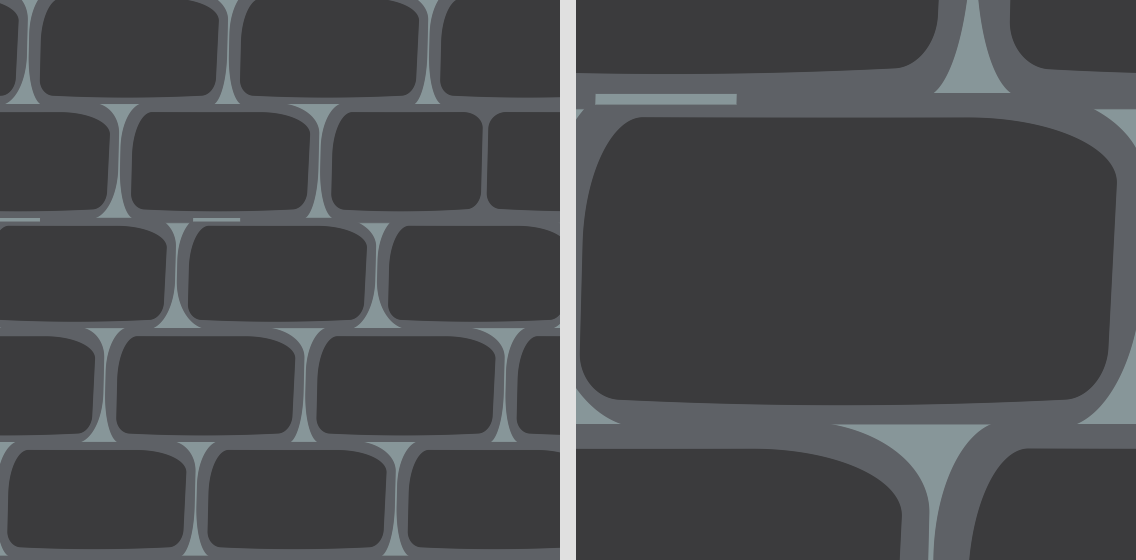
Left: the whole. Right: its middle third, enlarged.
This texture is drawn by a WebGL 2 fragment shader. Its source:

```glsl
#version 300 es
precision highp float;
// Staggered courses of dark rounded bricks with grey rims and pale mortar gaps.
uniform vec2 u_resolution;
out vec4 fragColor;

const vec2 CELL = vec2(0.3575, 0.2031);
const vec3 BRICK = vec3(0.23, 0.232, 0.238);
const vec3 RIM = vec3(0.37, 0.38, 0.40);
const vec3 MORTAR = vec3(0.53, 0.59, 0.60);

// Approximate distance to a box whose four corners are separate ellipses.
float ellipticBox(vec2 p, vec2 lo, vec2 hi, vec2 bl, vec2 br, vec2 tl, vec2 tr) {
    vec2 q = p - 0.5 * (lo + hi);
    vec2 r = q.y < 0.0 ? (q.x < 0.0 ? bl : br) : (q.x < 0.0 ? tl : tr);
    vec2 v = max(abs(q) - 0.5 * (hi - lo) + r, 1e-5) / r;
    float k = length(v);
    return (k - 1.0) * k / length(v / r);
}

void main() {
    vec2 p = gl_FragCoord.xy / u_resolution;
    float pixel = 1.0 / min(u_resolution.x, u_resolution.y);

    // Courses: the middle one is slightly lower than the others.
    p.y += 0.006 * smoothstep(0.414, 0.611, p.y) - 0.0078;
    int row = int(floor(p.y / CELL.y));
    float y = p.y - float(row) * CELL.y;
    float t = y / CELL.y;

    // Each course has its own joint offset; joints lean a little.
    float firstJoint[5] = float[5](0.349, 0.186, 0.314, 0.2125, 0.0495);
    float x = p.x - firstJoint[clamp(row, 0, 4)] - 0.005 * (t - 0.4);

    // One course holds a shortened brick with a tight seam.
    if (row == 3 && x > 0.6525) x += 0.0625;
    int col = int(floor(x / CELL.x));
    x -= float(col) * CELL.x;
    bool shortBrick = row == 3 && col == 1;
    bool afterSeam = row == 3 && col == 2;
    float width = CELL.x - (shortBrick ? 0.0625 : 0.0);

    // Dark face: bowed bottom, leaning right side, uneven corners.
    float s = x / width - 0.5;
    vec2 face = vec2(x, y);
    face.y -= 0.026 * s * s * (1.0 - t);
    if (s > 0.0 && !shortBrick) face.x += 0.005 * (1.0 - t);
    vec2 lo = vec2(afterSeam ? 0.005 : 0.0225, 0.0115);
    vec2 hi = vec2(width - (shortBrick ? 0.005 : 0.0165), CELL.y - 0.0145);
    float faceDist = ellipticBox(face, lo, hi,
        vec2(0.024, 0.028), vec2(0.024, 0.031),
        afterSeam ? vec2(0.031) : vec2(0.034, 0.08),
        shortBrick ? vec2(0.036, 0.03) : vec2(0.091, 0.042));

    // Outer rim: where its corners curve away, pale mortar shows.
    bool first = col < 0;
    bool longFoot = row == 2 || (first && row != 0);
    float rimDist = ellipticBox(vec2(x, y),
        vec2(0.0015, -0.002), vec2(CELL.x - 0.0015, CELL.y + 0.002),
        vec2(row == 2 ? 0.06 : 0.029, 0.09), vec2(longFoot ? 0.047 : 0.026, 0.09),
        vec2(0.041, 0.08), vec2(first ? 0.049 : 0.08, 0.055));
    float gap = smoothstep(-0.6 * pixel, 0.6 * pixel, rimDist);

    // The middle course is capped by grey, broken by thin pale slivers.
    if (row == 2) {
        gap *= smoothstep(-pixel, pixel, CELL.y - 0.0095 - y);
        vec2 d = abs(vec2(x - 0.07, y - CELL.y + 0.0035)) - vec2(0.042, 0.0032);
        float sliver = 1.0 - smoothstep(-0.6 * pixel, 0.6 * pixel, max(d.x, d.y));
        if (col < 1) gap = max(gap, sliver);
    }
    if (row < 0 || afterSeam || (shortBrick && s > 0.0)) gap = 0.0;
    gap *= clamp(min(y, CELL.y - y) / pixel + 0.5, 0.0, 1.0);

    vec3 color = mix(RIM, MORTAR, gap);
    color = mix(BRICK, color, smoothstep(-0.6 * pixel, 0.6 * pixel, faceDist));
    fragColor = vec4(color, 1.0);
}
```
